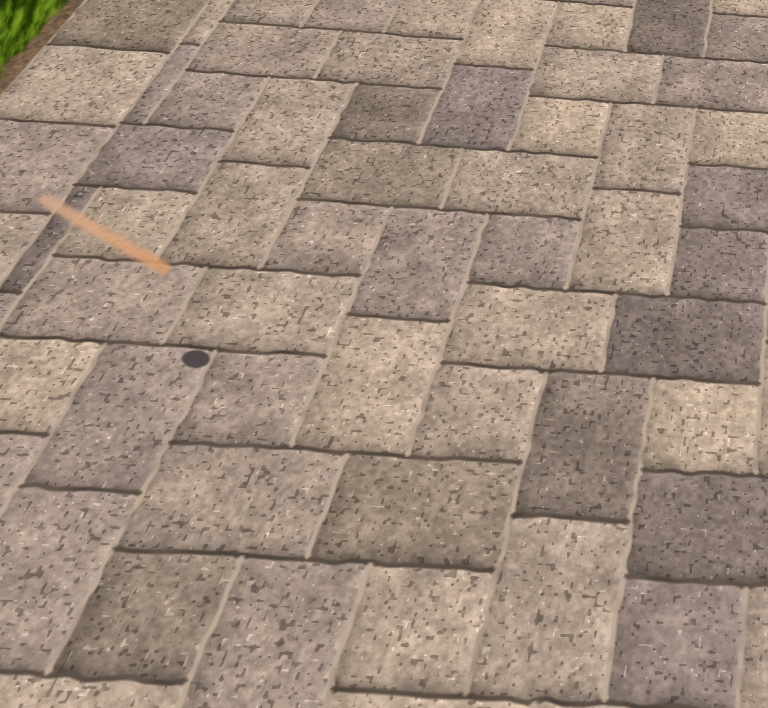
Give the GLSL for this texture, as a Shadertoy shader.

```glsl
// Weathered concrete pavers in a woven pattern, seen in perspective beside a grass edge.

float hash(vec2 p) {
    vec3 q = fract(p.xyx * vec3(0.1031, 0.1030, 0.0973));
    q += dot(q, q.yzx + 33.33);
    return fract((q.x + q.y) * q.z);
}

float noise(vec2 p) {
    vec2 i = floor(p), f = fract(p);
    f = f * f * (3.0 - 2.0 * f);
    return mix(mix(hash(i), hash(i + vec2(1, 0)), f.x),
               mix(hash(i + vec2(0, 1)), hash(i + vec2(1, 1)), f.x), f.y);
}

float fbm(vec2 p) {
    float sum = 0.0, amp = 0.5;
    for (int i = 0; i < 4; i++) {
        sum += amp * noise(p);
        p = mat2(1.6, 1.2, -1.2, 1.6) * p + 7.3;
        amp *= 0.5;
    }
    return sum;
}

// Corner (xy) and size (zw) of the paver under p; squares are 2x2, oblongs 2x3 or 3x2
vec4 paver(vec2 p) {
    const float border = -0.55;
    if (p.x < border)
        return vec4(-3.45, floor((p.y + 3.1) / 2.75) * 2.75 - 3.1, 2.9, 2.75);

    // Each course is 4 deep, repeats every 8 and steps sideways by 4
    float course = floor(p.y / 4.0);
    float start = 2.0 + 4.0 * course;
    vec2 base = vec2(start + 8.0 * floor((p.x - start) / 8.0), 4.0 * course);
    vec2 c = p - base;
    vec4 box;
    if (c.x < 2.0) {
        box = vec4(0, c.y < 3.0 ? 0 : 3, 2, 3);
    } else if (c.y < 2.0) {
        float x = floor(c.x / 2.0) * 2.0;
        box = x == 4.0 ? vec4(x, -1, 2, 3) : vec4(x, 0, 2, 2);
    } else {
        box = vec4(c.x < 5.0 ? 2 : 5, 2, 3, 2);
    }
    box.xy += base;
    float cut = max(border - box.x, 0.0);
    return box + vec4(cut, 0, -cut, 0);
}

vec3 paving(vec2 p, float blur) {
    vec2 warped = p + 0.07 * (vec2(noise(p * 3.5), noise(p * 3.5 + 40.0)) - 0.5);
    vec4 box = paver(warped);
    vec2 halfSize = box.zw * 0.5;
    vec2 local = warped - box.xy - halfSize;
    vec2 id = floor(box.xy * 4.0) + 200.0;

    // Paver tint: grey to tan, with a few dark ones
    float tone = hash(id);
    vec3 stone = mix(vec3(0.57, 0.505, 0.475), vec3(0.73, 0.645, 0.56), tone);
    stone *= mix(0.83, 1.03, smoothstep(0.0, 0.3, hash(id + 61.0)));

    // Blotches, grain, dark pits and pale grit
    stone *= 0.84 + 0.36 * fbm(p * 1.7 + id);
    stone *= 0.80 + 0.42 * fbm(p * 11.0);
    stone *= 1.0 - 0.28 * smoothstep(0.73, 0.9, noise(p * 14.0 + 9.0));
    stone += 0.16 * smoothstep(0.88, 0.98, noise(p * 12.0 + 90.0));

    // Rounded edges: lit on the top and right, shaded on the bottom and left
    vec2 nearLow = halfSize + local, nearHigh = halfSize - local;
    stone *= 1.0 - 0.32 * exp(-6.0 * nearHigh.y) - 0.20 * exp(-6.0 * nearLow.x);
    stone += 0.10 * exp(-10.0 * nearHigh.x) + 0.06 * exp(-9.0 * nearLow.y);

    // Joints: pale sand along the sides, shadow across
    vec2 over = abs(local) - halfSize;
    float side = smoothstep(-0.06, 0.06, over.x - over.y);
    float sandy = side * (0.72 + 0.28 * noise(p * 4.0)) + 0.25 * noise(p * 2.3);
    vec3 joint = mix(vec3(0.29, 0.25, 0.22), vec3(0.74, 0.66, 0.58), min(sandy, 1.0));
    vec2 q = over + 0.16;
    float dist = length(max(q, 0.0)) + min(max(q.x, q.y), 0.0) - 0.12;
    return mix(stone, joint, smoothstep(-blur, blur, dist));
}

vec3 grass(vec2 s) {
    float blades = fbm(vec2(s.x * 90.0 + s.y * 30.0, s.y * 45.0));
    return mix(vec3(0.13, 0.20, 0.02), vec3(0.46, 0.58, 0.13), smoothstep(0.2, 0.75, blades));
}

void mainImage(out vec4 fragColor, in vec2 fragCoord) {
    // Canvas position with y downwards, then projected onto the ground
    vec2 s = fragCoord / iResolution.xy;
    s.y = 1.0 - s.y;
    mat3 groundToCanvas = mat3(0.0716, 0.0059, 0.002,
                               -0.0385, 0.0422, -0.035,
                               -0.0076, 0.4617, 0.976);
    vec3 g = inverse(groundToCanvas) * vec3(s, 1.0);
    vec2 p = g.xy / g.z;
    float blur = max(0.03, 0.6 * max(fwidth(p.x), fwidth(p.y)));
    vec3 col = paving(p, blur);

    // Soil strip and lawn past the border stones
    float ragged = p.x + 0.35 * (fbm(p * 3.0) - 0.5);
    vec3 soil = vec3(0.50, 0.40, 0.31) * (0.65 + 0.6 * fbm(p * 9.0));
    col = mix(soil, col, smoothstep(-3.5, -3.4, p.x));
    col = mix(grass(s), col, smoothstep(-4.0, -3.75, ragged));

    // Round dark stain
    float stain = length((s - vec2(0.255, 0.507)) / vec2(0.019, 0.013));
    col = mix(vec3(0.32, 0.29, 0.29), col, smoothstep(0.8, 1.1, stain));

    // Blurred dry leaf, fading at its upper end
    vec2 leaf = vec2(0.152, 0.095), from = s - vec2(0.06, 0.283);
    float along = clamp(dot(from, leaf) / dot(leaf, leaf), 0.0, 1.0);
    float away = length(from - leaf * along);
    float cover = 1.0 - smoothstep(0.003, 0.015, away);
    vec3 leafColor = mix(vec3(0.84, 0.67, 0.55), vec3(0.86, 0.62, 0.44), along);
    col = mix(col, leafColor, cover * 0.85);

    fragColor = vec4(col, 1.0);
}
```
